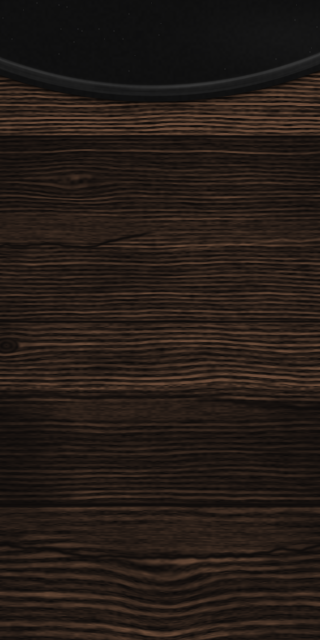
This texture is drawn by a WebGL 2 fragment shader. Its source:

```glsl
#version 300 es
precision highp float;
// Dark weathered planks seen from above, with the rim of a black plate at the top.
// Growth rings are warped stripes with a random strength per ring; soft ellipses
// add the smooth cathedral grain, and thin curves add seams and cracks.
uniform vec2 u_resolution;
out vec4 fragColor;

const vec3 CHAR_BROWN = vec3(0.050, 0.040, 0.037);
const vec3 WARM_BROWN = vec3(0.41, 0.292, 0.218);
const vec3 PLATE_BLACK = vec3(0.060, 0.060, 0.061);
const vec3 RIM_GREY = vec3(0.20, 0.20, 0.20);

float hash(vec2 p) {
  p = fract(p * vec2(0.1031, 0.1137));
  p += dot(p, p.yx + 33.33);
  return fract((p.x + p.y) * p.x * 17.3);
}

float noise(vec2 p) {
  vec2 i = floor(p), f = fract(p);
  f = f * f * (3.0 - 2.0 * f);
  return mix(mix(hash(i), hash(i + vec2(1, 0)), f.x),
             mix(hash(i + vec2(0, 1)), hash(i + vec2(1, 1)), f.x), f.y);
}

float ridge(float d, float width) { return exp(-d * d / (width * width)); }

float band(float y, float top, float bottom, float soft) {
  return smoothstep(top - soft, top + soft, y) * (1.0 - smoothstep(bottom - soft, bottom + soft, y));
}

float ellipseMask(vec2 p, vec2 center, vec2 radius) {
  return 1.0 - smoothstep(0.65, 1.05, length((p - center) / radius));
}

// Vertical shift that bends the grain around a knot.
float knotBend(vec2 p, vec2 center, vec2 radius) {
  vec2 d = (p - center) / radius;
  return -0.65 * (p.y - center.y) * exp(-dot(d, d));
}

// One bright ridge per ring, with broken strength along its length.
float rings(float x, float v, float frequency) {
  float phase = v * frequency + 0.4 * noise(vec2(x * 4.0, v * 11.0)) + 0.22 * noise(vec2(x * 19.0, v * 40.0));
  float id = floor(phase), f = fract(phase);
  float profile = smoothstep(0.1, 0.5, f) * (1.0 - smoothstep(0.6, 0.92, f));
  float strength = mix(0.35, 1.2, hash(vec2(id, frequency)));
  return profile * strength * (0.4 + 0.6 * noise(vec2(x * 7.0, id * 3.7)) + 0.45 * noise(vec2(x * 33.0, id * 5.3)));
}

float woodTone(vec2 p) {
  float x = p.x, y = p.y;
  float plank2 = step(0.424, y), plank3 = step(1.008, y), plank4 = step(1.581, y);

  // Grain direction: slow waves, knots and the dip in the lowest plank.
  float v = y + 0.003 * sin(x * 6.0 + y * 11.0) + 0.0018 * sin(x * 15.0 - y * 19.0);
  v += knotBend(p, vec2(0.225, 0.565), vec2(0.11, 0.05));
  v += knotBend(p, vec2(0.02, 1.08), vec2(0.07, 0.04));
  v += (plank3 - plank4) * 0.014 * ridge(x - 0.68, 0.18) * band(y, 1.06, 1.28, 0.05);
  v -= plank4 * 0.036 * ridge(x - 0.51, 0.14) * smoothstep(1.7, 1.84, y);
  float frequency = mix(mix(mix(74.0, 72.0, plank2), 56.0, plank3), 34.0, plank4);
  float grain = rings(x, v, frequency);
  float fibre = noise(vec2(x * 20.0, v * 215.0));
  float speckle = noise(vec2(x * 75.0, v * 250.0));
  float cloud = noise(vec2(x * 3.0, y * 7.0));

  // Brightness of each stretch of wood, from top to bottom.
  float level = 0.49 * band(y, 0.1, 0.424, 0.002) + 0.23 * band(y, 0.424, 0.67, 0.01)
    + 0.33 * band(y, 0.67, 1.008, 0.01) + 0.41 * band(y, 1.008, 1.25, 0.01)
    + 0.20 * band(y, 1.25, 1.581, 0.01) + 0.31 * band(y, 1.581, 2.1, 0.01);
  level *= 1.08 - 0.22 * smoothstep(0.25, 0.5, abs(x - 0.5)) * plank2;
  float tone = level * (1.55 * grain + 0.55 * fibre + 0.55 * speckle - 0.10) * (0.65 + 0.6 * cloud);

  // Broad smooth grain.
  float smoothArea = max(ellipseMask(p, vec2(0.12, 0.715), vec2(0.48, 0.055)),
    0.75 * ellipseMask(p, vec2(0.82, 0.725), vec2(0.48, 0.045)));
  smoothArea = max(smoothArea, ellipseMask(p, vec2(0.46, 1.282), vec2(0.45, 0.038)));
  smoothArea = max(smoothArea, ellipseMask(p, vec2(0.60, 1.68), vec2(0.42, 0.058)));
  smoothArea = max(smoothArea, 0.6 * ellipseMask(p, vec2(0.0, 1.63), vec2(0.28, 0.04)));
  tone = mix(tone, 0.10 + 0.17 * fibre + 0.17 * speckle + 0.06 * cloud, smoothArea * 0.85);

  // Cracks and pale edges along the broad grain.
  float wobble = 0.009 * (noise(vec2(x * 17.0, 4.0)) - 0.5) + 0.005 * (noise(vec2(x * 50.0, 9.0)) - 0.5);
  float crack = ridge(y - 0.768 + 0.042 * smoothstep(0.25, 0.5, x) + wobble, 0.005) * (1.0 - smoothstep(0.44, 0.5, x));
  crack += 0.8 * ridge(y - 1.238 - 0.035 * smoothstep(0.55, 0.95, x) + wobble, 0.009);
  crack += ridge(y - 1.742 + 0.15 * (x - 0.52) * (x - 0.52) + 1.3 * wobble, 0.007);
  tone *= 1.0 - 0.9 * min(crack, 1.0);
  tone += 0.30 * ridge(y - 0.785 + 0.035 * smoothstep(0.4, 1.0, x) + wobble, 0.004) * smoothstep(0.38, 0.55, x);
  tone += 0.28 * ridge(y - 1.212 + 0.012 * ridge(x - 0.68, 0.18) + 0.6 * wobble, 0.005) * (0.5 + speckle);

  // Knots: a pale flake and a dark ringed eye.
  vec2 flake = (p - vec2(0.232, 0.565)) / vec2(0.032, 0.013);
  tone += 0.45 * exp(-dot(flake, flake)) * (0.1 + fibre * speckle * 2.0);
  float eye = length((p - vec2(0.02, 1.08)) / vec2(0.045, 0.028));
  tone = mix(tone, 0.08 + 0.06 * sin(eye * 14.0) + 0.08 * speckle, 1.0 - smoothstep(0.7, 1.1, eye));

  // Seams with lit lower lips.
  float seam = ridge(y - 0.427, 0.004) + ridge(y - 1.005, 0.004) + ridge(y - 1.577, 0.007);
  tone *= 1.0 - 0.9 * min(seam, 1.0);
  float lip = ridge(y - 0.419, 0.003) + ridge(y - 1.012, 0.003) + 0.6 * ridge(y - 1.588, 0.003);
  return tone + 0.42 * lip * noise(vec2(x * 11.0, floor(y * 3.0)));
}

vec3 plateColor(vec2 p, float d) {
  float rim = 0.5 * ridge(d + 0.046, 0.006) + 0.34 * band(d, -0.052, -0.018, 0.003);
  rim *= 0.5 + 0.5 * noise(vec2(p.x * 5.0, d * 90.0)) + 0.4 * noise(vec2(p.x * 9.0, d * 220.0));
  float sheen = 0.16 * ridge(p.x - 0.9, 0.25) * ridge(p.y - 0.12, 0.09);
  float dust = step(0.993, hash(floor(p * 170.0))) * 0.22 * step(d, -0.06);
  float dull = 0.08 * (noise(p * 110.0) - 0.5);
  return mix(PLATE_BLACK, RIM_GREY, rim + sheen + dust + dull);
}

void main() {
  vec2 uv = gl_FragCoord.xy / u_resolution;
  vec2 p = vec2(uv.x, 2.0 * (1.0 - uv.y));
  vec3 color = mix(CHAR_BROWN, WARM_BROWN, clamp(woodTone(p), 0.0, 1.0));

  // Plate, with its shadow on the wood.
  float d = length(p - vec2(0.48, -1.102)) - 1.42;
  color *= 1.0 - 0.75 * exp(-max(d, 0.0) / 0.010);
  float edge = 1.0 / u_resolution.x;
  color = mix(color, plateColor(p, d), 1.0 - smoothstep(-edge, edge, d));
  fragColor = vec4(color, 1.0);
}
```
